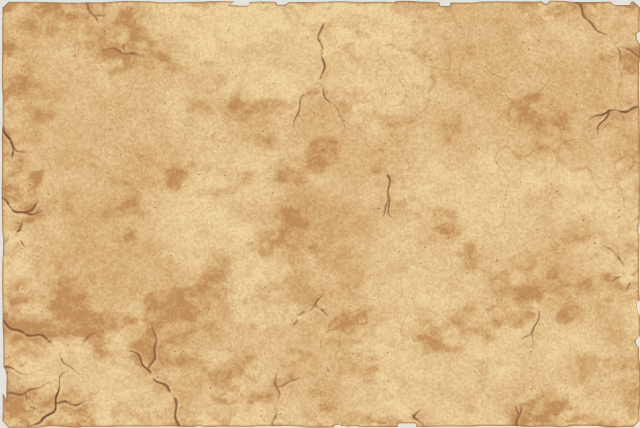
Give the GLSL for this texture, as a WebGL 1 fragment shader.

```glsl
precision highp float;
// Aged parchment: mottled tan sheet with stains, fine grain, forked cracks and a worn rim.
uniform vec2 u_resolution;

const vec3 BACKDROP = vec3(0.89, 0.89, 0.85);
const vec3 PAPER = vec3(0.915, 0.800, 0.592);
const vec3 STAIN = vec3(0.785, 0.605, 0.400);
const vec3 RUST = vec3(0.60, 0.40, 0.26);
const vec3 CRACK = vec3(0.40, 0.25, 0.18);
const vec3 FOLD_LIGHT = vec3(0.95, 0.87, 0.70);
const int CRACK_COUNT = 21;

float hash(vec2 p) {
  vec3 q = fract(vec3(p.xyx) * 0.1031);
  q += dot(q, q.yzx + 33.33);
  return fract((q.x + q.y) * q.z);
}

vec2 hash2(vec2 p) {
  return vec2(hash(p + 17.3), hash(p + 71.9));
}

// Smooth cellular noise: random cell values blended by distance to their points.
float cells(vec2 p) {
  vec2 id = floor(p);
  float total = 0.0;
  float weights = 0.0001;
  for (int y = -1; y <= 1; y++) {
    for (int x = -1; x <= 1; x++) {
      vec2 cell = id + vec2(float(x), float(y));
      vec2 d = cell + hash2(cell) - p;
      float w = exp(-6.0 * dot(d, d));
      total += w * hash(cell);
      weights += w;
    }
  }
  return total / weights;
}

float layeredCells(vec2 p) {
  return 0.5 * cells(p) + 0.3 * cells(p * 2.1 + 9.0) + 0.2 * cells(p * 4.7 + 31.0);
}

// Sparse round flecks, one candidate per cell.
float flecks(vec2 p, float rarity) {
  vec2 id = floor(p);
  float d = length(fract(p) - 0.2 - 0.6 * hash2(id));
  return step(rarity, hash(id + 5.0)) * smoothstep(0.13, 0.04, d);
}

float wander(float x, float seed) {
  return 0.018 * sin(x * 17.0 + seed) + 0.008 * sin(x * 47.0 + seed * 2.3)
       + 0.003 * sin(x * 131.0 + seed * 5.1);
}

float wanderFromStart(float x, float seed) {
  return wander(x, seed) - wander(0.0, seed);
}

// Returns core, halo and lit lip of one tapering crack.
vec3 crack(vec2 p, vec2 start, vec2 dir, float len, float seed) {
  vec2 q = vec2(dot(p - start, dir), dot(p - start, vec2(-dir.y, dir.x)));
  float along = q.x / len;
  float d = q.y - wanderFromStart(q.x, seed);
  float body = smoothstep(-0.006, 0.002, q.x) * (1.0 - smoothstep(0.55, 1.0, along));
  float width = mix(0.0058, 0.0025, clamp(along, 0.0, 1.0));
  return body * vec3(smoothstep(width, 0.0, abs(d)), exp(-abs(d) / 0.012),
                     smoothstep(0.005, 0.0, abs(d + 0.007)));
}

vec3 forkedCrack(vec2 p, vec2 start, float angle, float len, float seed) {
  vec2 dir = vec2(cos(angle), sin(angle));
  float reach = len * mix(0.35, 0.6, hash(vec2(seed, 4.0)));
  vec2 fork = start + dir * reach + vec2(-dir.y, dir.x) * wanderFromStart(reach, seed);
  float turn = angle + (hash(vec2(seed, 6.0)) < 0.5 ? -0.95 : 0.95);
  vec3 branch = crack(p, fork, vec2(cos(turn), sin(turn)), len * 0.45, seed + 3.0);
  return max(crack(p, start, dir, len, seed), 0.8 * branch);
}

// Cracks run inward from the four sides; the last few lie inside the sheet.
vec3 allCracks(vec2 p, float aspect) {
  vec3 sum = vec3(0.0);
  for (int i = 0; i < CRACK_COUNT; i++) {
    float n = float(i);
    float v = fract(n * 0.618 + 0.1);
    vec2 r = hash2(vec2(n, 2.0));
    vec2 start = vec2(0.003, v * 0.75);
    float angle = 0.0;
    if (n > 5.5) { start = vec2(v * aspect, 0.003); angle = 1.57; }
    if (n > 10.5) { start = vec2(v * aspect, 0.997); angle = -1.57; }
    if (n > 13.5) { start = vec2(aspect - 0.002, v); angle = 3.14; }
    float len = mix(0.06, 0.42, r.x * r.x);
    if (n > 15.5) { start = vec2(v * aspect, 0.15 + 0.75 * r.y); angle = 6.28 * r.x; len = 0.11; }
    float strength = mix(0.45, 1.0, hash(vec2(n, 8.0)));
    sum = max(sum, strength * forkedCrack(p, start, angle + 1.5 * (r.y - 0.5), len, n * 2.7 + 1.0));
  }
  return sum;
}

// Signed distance inward from the ragged outline.
float sheetInset(vec2 p, float aspect) {
  vec2 side = min(p - vec2(0.006, 0.003), vec2(aspect - 0.001, 0.996) - p);
  float inset = min(min(side.x, side.y), side.x + side.y - 0.014);
  return inset - 0.005 * (cells(p * 16.0) - 0.5) - 0.008 * smoothstep(0.78, 0.9, cells(p * 23.0));
}

void main() {
  float aspect = u_resolution.x / u_resolution.y;
  vec2 p = gl_FragCoord.xy / u_resolution.y;
  float inset = sheetInset(p, aspect);
  float broad = layeredCells(p * 3.5);
  float mottle = layeredCells(p * vec2(24.0, 30.0));
  float patches = smoothstep(0.53, 0.78, layeredCells(p * vec2(8.0, 11.0) + 40.0));
  float grain = cells(p * 210.0) - 0.5;

  // Stain amount: broad clouds, rough patches, one large blot and dirty margins.
  vec2 blot = (p - vec2(0.47 * aspect, 0.38)) / vec2(0.15, 0.13);
  float stain = 0.02 + 0.5 * smoothstep(0.36, 0.82, broad) + 0.07 * (1.0 - p.y);
  stain += patches * (0.3 + 1.2 * (mottle - 0.3)) + 0.45 * (mottle - 0.5) + 0.48 * grain;
  stain += 0.42 * exp(-dot(blot, blot)) * smoothstep(0.25, 0.65, broad * 0.5 + mottle * 0.5);
  stain += 0.5 * exp(-max(inset, 0.0) / 0.035) * smoothstep(0.45, 0.7, mottle);

  // Faint creases follow the mid level of a slow field.
  float crease = smoothstep(0.009, 0.0, abs(layeredCells(p * 4.0 + 15.0) - 0.5));
  stain += 0.4 * crease * smoothstep(0.48, 0.68, cells(p * 4.5 + 60.0));

  vec3 cracks = allCracks(p, aspect);
  float wear = smoothstep(0.2, 0.6, mottle);
  vec3 color = mix(PAPER, STAIN, clamp(stain + 0.5 * cracks.y * wear, -0.15, 1.25));
  color = mix(color, FOLD_LIGHT, 0.4 * cracks.z * wear);
  color = mix(color, RUST, 0.6 * flecks(p * 48.0, 0.95));
  color = mix(color, CRACK, 0.85 * cracks.x * wear);
  color = mix(color, RUST, 0.6 * smoothstep(0.006, 0.0, inset));
  color = mix(BACKDROP, color, smoothstep(-0.0015, 0.0015, inset));
  gl_FragColor = vec4(color, 1.0);
}
```
